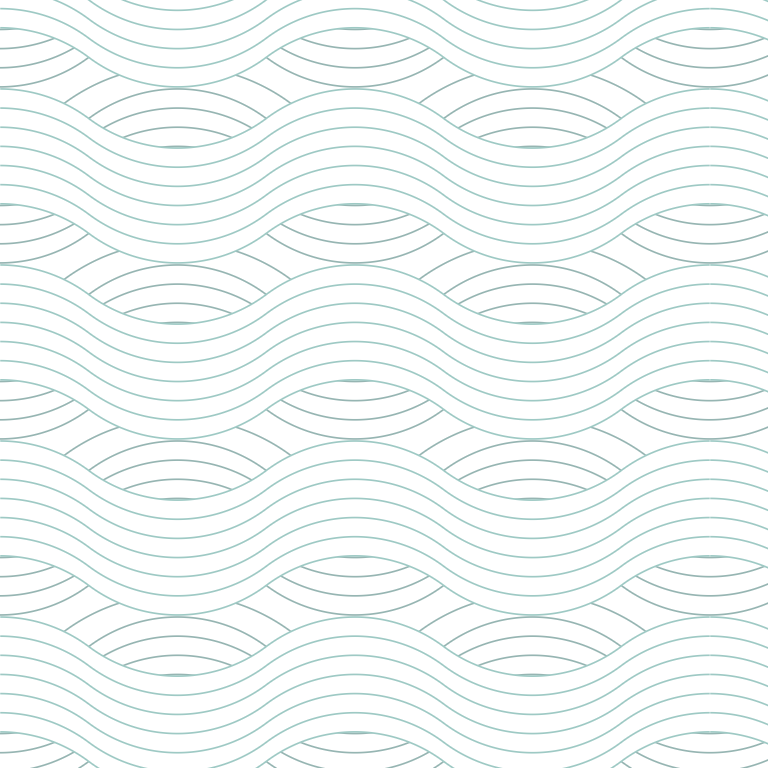
This pattern is drawn by a Shadertoy shader. Its source:

```glsl
// Interlaced wave bands: rows of seven thin lines built from circular arcs.
// A second set, shifted by half a wave, shows through the gaps between rows.
// Lines are analytic distances, folded into one wave length and one row.

const float WAVE = 0.4622;    // wave length
const float ROW = 0.2292;     // row height
const float RADIUS = 0.1927;  // radius of the wave arcs
const float GAP = 0.02493;    // spacing of lines within a band
const float BAND = 6.0 * GAP; // seven lines

// Signed offset from the nearest crest
float fold(float x, float period) {
    return x - period * round(x / period);
}

// Depth of an arc below its top
float sag(float x) {
    return RADIUS - sqrt(RADIUS * RADIUS - x * x);
}

// Drop below the crest: a convex arc joined to a concave one
float waveDrop(float x) {
    x = abs(fold(x, WAVE));
    return x < 0.25 * WAVE ? sag(x) : 2.0 * sag(0.25 * WAVE) - sag(0.5 * WAVE - x);
}

// Depth below the top line of the current band
float bandDepth(float x, float depth) {
    return mod(depth - waveDrop(x), ROW);
}

// Distance to the nearest line of a band, corrected for its slope
float bandLines(float x, float depth) {
    float d = bandDepth(x, depth);
    float line = GAP * clamp(round(d / GAP), 0.0, 6.0);
    float vertical = min(abs(d - line), ROW - d);
    float fromCrest = abs(fold(x, WAVE));
    float fromArcTop = min(fromCrest, 0.5 * WAVE - fromCrest);
    return vertical * (1.0 - sag(fromArcTop) / RADIUS);
}

// Single flatter arc between two rear bands
float rearArc(float x, float depth) {
    vec2 p = vec2(fold(x, WAVE), fold(depth, ROW) - 0.2174);
    return abs(length(p) - 0.2474);
}

float stroke(float dist, float halfWidth) {
    return clamp((halfWidth - dist) * iResolution.y + 0.5, 0.0, 1.0);
}

void mainImage(out vec4 fragColor, in vec2 fragCoord) {
    vec2 p = fragCoord / iResolution.y;
    float depth = 0.1966 - p.y;
    float rearX = p.x + 0.5 * WAVE;

    // Rear lines, visible only between the front bands
    float rearDist = min(bandLines(rearX, depth), rearArc(rearX, depth));
    float inGap = step(BAND, bandDepth(p.x, depth));
    float rear = stroke(rearDist, 0.0011) * inGap;

    // Front lines, with a faint break at every second crest
    float front = stroke(bandLines(p.x, depth), 0.0011);
    front *= 1.0 - 0.4 * stroke(abs(fold(p.x, 2.0 * WAVE)), 0.0007);

    vec3 color = mix(vec3(1.0), vec3(0.59, 0.71, 0.70), rear);
    color = mix(color, vec3(0.62, 0.79, 0.77), front);
    fragColor = vec4(color, 1.0);
}
```
